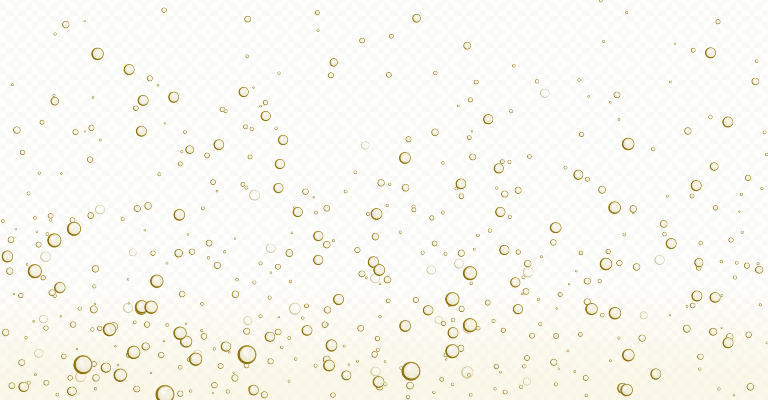
This pattern is drawn by a WebGL 2 fragment shader. Its source:

```glsl
#version 300 es
precision highp float;

uniform vec2 u_resolution;
out vec4 fragColor;

vec2 hash2(vec2 p) {
    vec3 q = fract(vec3(p.xyx) * vec3(0.1031, 0.1030, 0.0973));
    q += dot(q, q.yzx + 33.33);
    return fract((q.xx + q.yz) * q.zy);
}

float gradientNoise(vec2 p) {
    vec2 i = floor(p), f = fract(p);
    vec2 u = f * f * f * (f * (f * 6.0 - 15.0) + 10.0);
    vec2 e = vec2(1.0, 0.0);
    float a = dot(hash2(i) * 2.0 - 1.0, f);
    float b = dot(hash2(i + e.xy) * 2.0 - 1.0, f - e.xy);
    float c = dot(hash2(i + e.yx) * 2.0 - 1.0, f - e.yx);
    float d = dot(hash2(i + 1.0) * 2.0 - 1.0, f - 1.0);
    return mix(mix(a, b, u.x), mix(c, d, u.x), u.y);
}

// One glassy bubble: cream body, golden rim, soft glint
vec3 drawBubble(vec3 base, vec2 offset, float radius, float strength) {
    float px = 1.0 / u_resolution.y;
    float dist = length(offset);
    vec2 q = offset / radius;
    float inside = 1.0 - smoothstep(-0.7 * px, 0.7 * px, dist - radius);
    float shade = smoothstep(-0.9, 0.9, dot(q, normalize(vec2(-0.8, -0.5))));
    vec3 body = mix(vec3(0.96, 0.95, 0.90), vec3(0.85, 0.81, 0.62), shade * dot(q, q));
    vec3 color = mix(base, body, inside * strength * strength * 0.9);

    float width = max(radius * mix(0.075, 0.125, shade), 0.42 * px);
    float rim = 1.0 - smoothstep(width - 0.5 * px, width + 0.5 * px, abs(dist - radius + width));
    vec3 gold = mix(vec3(0.68, 0.58, 0.20), vec3(0.55, 0.44, 0.05), shade);
    color = mix(color, gold, rim * inside * strength);

    float glint = 1.0 - smoothstep(0.1, 0.4, length(q - vec2(-0.2, 0.3)));
    return mix(color, vec3(1.0), glint * inside * strength * 0.6);
}

// Jittered grid of bubbles, crowded near the floor and sparse above
vec3 scatter(vec3 base, vec2 p, float cell, vec2 radii, float amount, float seed, float strength) {
    vec2 id = floor(p / cell);
    vec2 place = hash2(id + seed);
    vec2 trait = hash2(id + seed + 71.3);
    float margin = 1.15 * radii.y / cell;
    vec2 center = (id + mix(vec2(margin), vec2(1.0 - margin), place)) * cell;
    float crowd = mix(1.0, 0.2, smoothstep(0.1, 0.95, center.y));
    crowd *= mix(1.0, 0.65, smoothstep(1.25, 1.6, center.x));
    crowd *= 1.0 + 0.7 * gradientNoise(center * vec2(7.0, 2.5) + 4.0);
    if (trait.x > amount * crowd) return base;
    float radius = mix(radii.x, radii.y, trait.y);
    vec2 squash = vec2(1.0, 1.0 + 0.14 * (place.x - 0.4));
    return drawBubble(base, (p - center) * squash, radius, strength);
}

// Rising chain; wave holds amplitude, frequency and phase of its sway
vec3 stream(vec3 color, vec2 p, int count, vec2 start, vec2 rise, float lift, vec3 wave, float radius) {
    for (int i = 0; i < count; i++) {
        float k = float(i);
        vec2 center = start + rise * k + vec2(wave.x * sin(wave.y * k + wave.z), lift * k * k);
        color = drawBubble(color, p - center, radius, 1.0);
    }
    return color;
}

void main() {
    vec2 p = gl_FragCoord.xy / u_resolution.y;

    // Faint checkerboard with a warm glow along the floor
    vec2 tile = floor(p / 0.016);
    float checker = mod(tile.x + tile.y, 2.0);
    vec3 color = mix(vec3(0.998, 0.998, 0.994), vec3(0.975, 0.977, 0.970), checker);
    float glow = 1.0 - smoothstep(0.0, 0.36, p.y);
    color = mix(color, vec3(0.98, 0.96, 0.88), glow * 0.7);

    // Pale distant bubbles
    color = scatter(color, p, 0.14, vec2(0.010, 0.016), 0.6, 17.0, 0.35);

    // Fine to medium bubbles
    color = scatter(color, p, 0.055, vec2(0.003, 0.006), 0.55, 31.0, 0.75);
    color = scatter(color, p, 0.071, vec2(0.006, 0.010), 0.66, 53.0, 0.9);
    color = scatter(color, p, 0.101, vec2(0.010, 0.016), 0.45, 97.0, 1.0);

    // Streams from left to right
    color = stream(color, p, 4, vec2(0.31, 0.062), vec2(0.0, 0.057), 0.0, vec3(0.047, 2.8, -0.2), 0.017);
    color = stream(color, p, 3, vec2(0.343, 0.672), vec2(0.0, 0.077), 0.0, vec3(0.022, 1.9, 0.5), 0.014);
    color = stream(color, p, 4, vec2(0.43, 0.102), vec2(0.0, 0.065), 0.0, vec3(0.06, 1.4, 1.4), 0.017);
    color = stream(color, p, 8, vec2(0.79, 0.35), vec2(-0.022, 0.06), 0.0, vec3(0.028, 1.5, 0.2), 0.013);
    color = stream(color, p, 5, vec2(0.968, 0.045), vec2(0.0, 0.14), 0.0, vec3(0.045, 2.05, -0.5), 0.015);
    color = stream(color, p, 4, vec2(1.153, 0.122), vec2(0.0, 0.065), 0.0, vec3(0.022, 3.14, -1.57), 0.018);
    color = stream(color, p, 6, vec2(1.295, 0.227), vec2(-0.014, 0.06), 0.007, vec3(0.008, 2.0, 0.0), 0.013);
    color = stream(color, p, 6, vec2(1.545, 0.025), vec2(0.0, 0.078), 0.009, vec3(0.03, 1.3, 0.8), 0.016);
    color = stream(color, p, 6, vec2(1.75, 0.143), vec2(0.0, 0.11), 0.007, vec3(0.072, 1.45, 1.8), 0.014);

    // Large bubbles along the floor and climbing on the left
    for (int i = 0; i < 5; i++) {
        float k = float(i);
        vec2 center = vec2(0.2075 + 0.205 * k, 0.051 + 0.013 * k + 0.05 * sin(2.3 + 2.4 * k));
        color = drawBubble(color, p - center, i == 3 ? 0.015 : 0.024, 1.0);
    }
    color = stream(color, p, 3, vec2(0.087, 0.322), vec2(0.049, 0.101), -0.024, vec3(0.0), 0.018);

    fragColor = vec4(color, 1.0);
}
```
